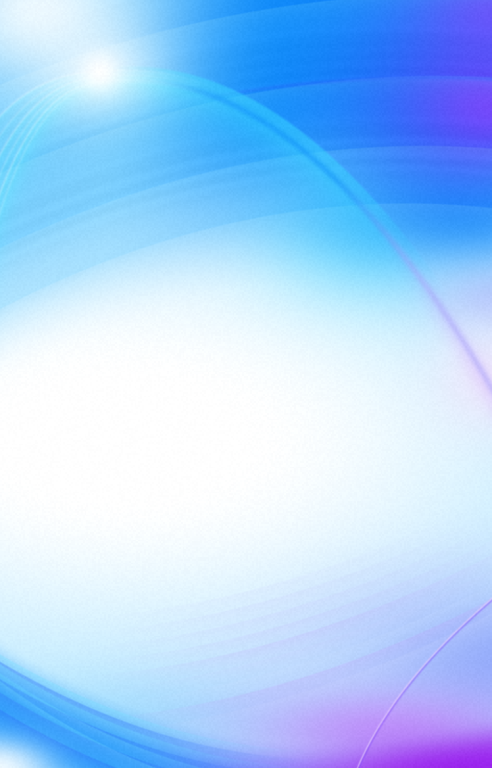
This background is drawn by a Shadertoy shader. Its source:

```glsl
const vec3 WHITE = vec3(1.0);
const vec3 PALE = vec3(0.79, 0.93, 1.0);
const vec3 SKY = vec3(0.48, 0.81, 0.99);
const vec3 CYAN = vec3(0.22, 0.85, 1.0);
const vec3 AZURE = vec3(0.07, 0.57, 0.98);
const vec3 ROYAL = vec3(0.16, 0.38, 0.97);
const vec3 VIOLET = vec3(0.49, 0.27, 0.98);
const vec3 LILAC = vec3(0.66, 0.67, 0.98);
const vec3 ORCHID = vec3(0.76, 0.55, 0.98);
const vec3 MAGENTA = vec3(0.60, 0.12, 0.93);

float hash(float n) {
    n = fract(n * 0.1031);
    n *= n + 33.33;
    return fract(n * (n + n));
}
// Smooth random layers along a distance
float strata(float d, float density) {
    float s = d * density;
    return mix(hash(floor(s)), hash(floor(s) + 1.0), smoothstep(0.0, 1.0, fract(s))) - 0.5;
}
// Soft elliptical tint
vec3 wash(vec3 base, vec3 tint, vec2 p, vec2 centre, vec2 radii, float strength) {
    vec2 q = (p - centre) / radii;
    return mix(base, tint, strength * exp(-dot(q, q)));
}
// Approximate signed distance above a parabola, positive bend opens downward
float arc(vec2 p, vec2 apex, float bend) {
    float dx = p.x - apex.x;
    return (p.y - apex.y + bend * dx * dx) / sqrt(1.0 + 4.0 * bend * bend * dx * dx);
}
// Arch with a steep left shoulder and a long right limb
float arch(vec2 p, vec2 apex, float shoulder, float limb) {
    float dx = p.x - apex.x;
    float drop = dx < 0.0 ? -shoulder * dx * dx * dx : limb * dx * dx;
    float slope = dx < 0.0 ? 3.0 * shoulder * dx * dx : 2.0 * limb * dx;
    return (p.y - apex.y + drop) / sqrt(1.0 + slope * slope);
}
float stroke(float d, float width) {
    return exp(-d * d / (width * width));
}
// Crisp on one side, fading away on the other
float veil(float d, float fade, float soft) {
    return smoothstep(-soft, soft, d) * exp(-max(d, 0.0) / fade);
}

vec3 upperSky(vec2 p, float soft) {
    float spread = length((p - vec2(0.16, 0.43)) * vec2(0.5, 1.0));
    vec3 col = mix(WHITE, PALE, smoothstep(0.07, 0.34, spread));
    float rise = arc(p, vec2(0.52, 0.736), 0.466);
    col = mix(col, mix(SKY, AZURE, smoothstep(0.12, 0.38, p.x)), smoothstep(-0.1, 0.15, rise));
    col = wash(col, CYAN, p, vec2(0.46, 0.70), vec2(0.12, 0.09), 0.45);
    col = wash(col, AZURE, p, vec2(0.61, 0.73), vec2(0.16, 0.075), 0.85);
    col = wash(col, ROYAL, p, vec2(0.58, 0.87), vec2(0.15, 0.13), 0.75);
    col = wash(col, VIOLET, p, vec2(0.65, 0.86), vec2(0.11, 0.08), 0.95);
    col = wash(col, VIOLET, p, vec2(0.66, 0.99), vec2(0.12, 0.08), 0.8);
    col = wash(col, LILAC, p, vec2(0.65, 0.61), vec2(0.08, 0.04), 0.5);
    col = wash(col, vec3(0.96, 0.88, 0.98), p, vec2(0.65, 0.51), vec2(0.08, 0.07), 0.7);
    // Overlapping translucent sheets
    for (int i = 0; i < 4; i++) {
        float t = float(i);
        float d = arc(p, vec2(0.53 + 0.02 * t, 0.735 + 0.067 * t + 0.008 * t * t), 0.49 - 0.05 * t);
        col *= mix(WHITE, vec3(0.5, 0.86, 1.0), (0.2 + 0.1 * hash(t + 2.0)) * veil(d, 0.04, soft));
        col = mix(col, SKY, 0.18 * veil(-d, 0.018, soft));
    }
    col += 0.025 * strata(rise, 110.0) * smoothstep(0.0, 0.05, rise);
    float crease = arc(p, vec2(0.56, 0.899), 0.31);
    return mix(col, ROYAL, 0.35 * stroke(crease, 0.003) * smoothstep(0.2, 0.4, p.x));
}

vec3 archBand(vec3 col, vec2 p, float soft) {
    float d = arch(p, vec2(0.17, 0.896), 33.0, 1.82);
    float limb = smoothstep(0.1, 0.22, p.x) * smoothstep(0.6, 0.42, p.x);
    col = mix(col, CYAN, 0.6 * limb * veil(-d, 0.035, 0.006));
    col = mix(col, CYAN, 0.5 * limb * smoothstep(-0.004, 0.004, d) * smoothstep(0.02, 0.015, d));
    vec3 seam = mix(AZURE, LILAC, smoothstep(0.42, 0.56, p.x));
    col = mix(col, seam, 0.5 * smoothstep(0.15, 0.3, p.x) * stroke(d, 0.005));
    col = mix(col, ORCHID, 0.18 * smoothstep(0.48, 0.62, p.x) * stroke(d + 0.004, 0.014));
    // Fanned filaments on the left shoulder
    for (int i = 0; i < 6; i++) {
        float t = float(i);
        float f = arch(p, vec2(0.17, 0.908 - 0.003 * t), 12.0 + 4.5 * t, 1.9);
        float left = smoothstep(0.3, 0.08, p.x) * (0.6 + 0.6 * hash(t + 5.0));
        col = mix(col, vec3(0.35, 0.93, 1.0), left * 0.28 * veil(-f, 0.014, soft));
        col = mix(col, WHITE, left * 0.18 * stroke(f, 0.002));
    }
    return col;
}

vec3 lowerSweep(vec3 col, vec2 p, float soft) {
    col = wash(col, SKY, p, vec2(0.20, 0.06), vec2(0.25, 0.06), 0.5);
    col = wash(col, vec3(0.55, 0.64, 0.98), p, vec2(0.68, 0.14), vec2(0.22, 0.10), 0.9);
    col = wash(col, ORCHID, p, vec2(0.50, 0.055), vec2(0.18, 0.05), 0.8);
    // Diagonal streaks rising to the right
    float reach = smoothstep(0.08, 0.4, p.x) * smoothstep(0.36, 0.14, p.y);
    for (int i = 0; i < 9; i++) {
        float d = arc(p, vec2(0.02, 0.04 + 0.019 * float(i)), -0.42);
        vec3 tint = mix(PALE, ORCHID, hash(float(i) + 8.0));
        col = mix(col, tint, 0.24 * reach * veil(-d, 0.018, soft));
    }
    // Coloured bowl along the bottom
    float depth = -arc(p, vec2(0.43, 0.017), -0.705);
    vec3 hue = mix(mix(AZURE, VIOLET, smoothstep(0.14, 0.45, p.x)), MAGENTA, smoothstep(0.35, 0.55, p.x));
    col = mix(col, hue, 0.8 * smoothstep(-0.02, 0.045, depth) * smoothstep(0.15, 0.07, depth));
    col = wash(col, MAGENTA, p, vec2(0.62, -0.005), vec2(0.18, 0.045), 0.9);
    for (int i = 0; i < 8; i++) {
        float t = float(i);
        float d = arc(p, vec2(0.43, 0.022 - 0.011 * t), -0.68 - 0.03 * t * hash(t + 3.0));
        vec3 tint = mix(vec3(0.45, 0.88, 1.0), ROYAL, mod(t, 2.0));
        col = mix(col, tint, 0.34 * smoothstep(0.45, 0.1, p.x) * veil(-d, 0.011, soft));
    }
    return wash(col, WHITE, p, vec2(0.0), vec2(0.06, 0.035), 0.8);
}

void mainImage(out vec4 fragColor, in vec2 fragCoord) {
    vec2 p = fragCoord / iResolution.xy * vec2(0.64, 1.0);
    float soft = 1.2 / iResolution.y;
    vec3 col = lowerSweep(archBand(upperSky(p, soft), p, soft), p, soft);
    // Fine curved thread
    float thread = arc(p.yx, vec2(-0.124, 0.439), -1.69);
    col = mix(col, VIOLET, 0.35 * stroke(thread - 0.002, 0.0016) * step(p.y, 0.25));
    col = mix(col, vec3(0.9, 0.8, 1.0), 0.5 * stroke(thread, 0.0013) * step(p.y, 0.25));
    // White flares
    col = wash(col, WHITE, p, vec2(0.05, 0.99), vec2(0.13, 0.10), 0.85);
    col = wash(col, WHITE, p, vec2(0.13, 0.906), vec2(0.08, 0.06), 0.65);
    col = wash(col, WHITE, p, vec2(0.13, 0.906), vec2(0.025), 0.9);
    // Paper grain
    vec2 cell = floor(p * 400.0);
    col += 0.018 * (hash(cell.x + 57.0 * hash(cell.y) * 19.0) - 0.5);
    fragColor = vec4(clamp(col, 0.0, 1.0), 1.0);
}
```
